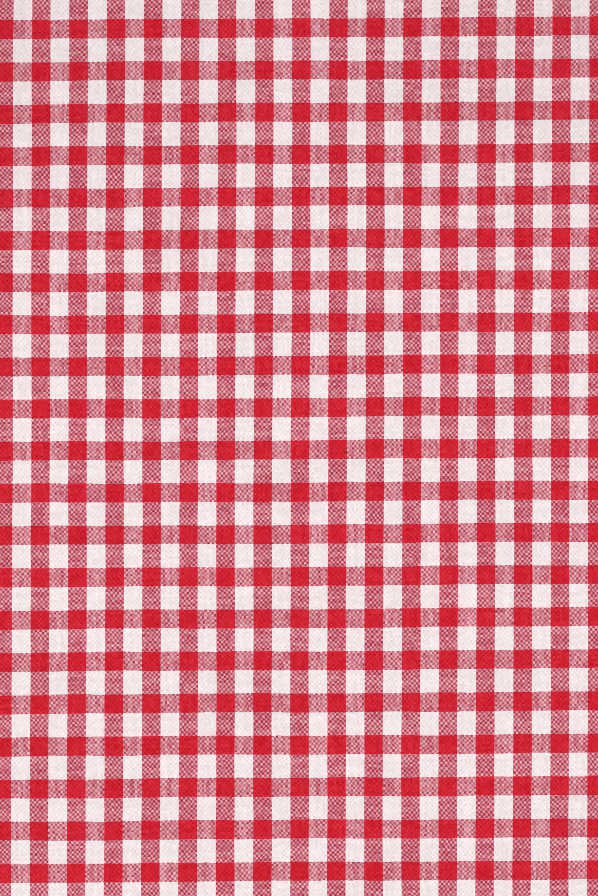
Reproduce this texture procedurally as a Shadertoy shader.

```glsl
float hash(vec2 p) {
    p = fract(p * vec2(0.1031, 0.1137));
    p += dot(p, p.yx + 33.3);
    return fract((p.x + p.y) * p.x * 7.3);
}

// Slow wander of a thread along its length
float wander(float along, float across) {
    return sin(along * 9.0 + across * 2.3) + 0.6 * sin(along * 23.0 - across * 5.1)
         + 0.4 * sin(along * 61.0 + across * 11.0);
}

// Coverage of a stripe centred on each whole number
float stripe(float x, float halfWidth, float soft) {
    return 1.0 - smoothstep(-soft, soft, abs(fract(x + 0.5) - 0.5) - halfWidth);
}

void mainImage(out vec4 fragColor, in vec2 fragCoord) {
    vec2 uv = fragCoord / iResolution.xy;
    vec2 pixel = vec2(16.1, 21.24) / iResolution.xy;

    // Check grid with a slight skew and uneven weaving
    vec2 cell = vec2((uv.x - 0.0674 - 0.004 * (uv.y - 0.5)) * 16.1,
                     (uv.y - 0.0273 - 0.004 * (uv.x - 0.5)) * 21.24);
    cell += 0.007 * vec2(wander(uv.y, uv.x * 4.0), wander(uv.x, uv.y * 4.0));

    // Plain weave: alternating warp and weft on top, unevenly packed
    vec2 thread = cell * vec2(16.0, 17.0);
    thread += 0.22 * sin(thread.yx * vec2(0.73, 0.61) + 1.7 * sin(thread * 0.37));
    vec2 id = floor(thread);
    float weave = sin(3.14159 * thread.x) * sin(3.14159 * thread.y);
    float grain = hash(id + 400.0) - 0.5;
    float warpTone = hash(vec2(id.x + 500.0, 17.0 + floor(uv.y * 19.0))) - 0.5;
    float weftTone = hash(vec2(41.0 + floor(uv.x * 13.0), id.y + 700.0)) - 0.5;

    // Dyed stripes in each direction, with crisp thread edges
    float warp = stripe(cell.x, 0.247 + 0.008 * warpTone, 0.55 * pixel.x);
    float weft = stripe(cell.y, 0.222 + 0.016 * weftTone, 0.55 * pixel.y);

    vec3 white = vec3(0.945, 0.895, 0.895) + (0.03 * weave + 0.045 * grain) * vec3(0.7, 1.0, 1.0);
    vec3 red = vec3(0.80, 0.14, 0.20) + 0.03 * weave + 0.05 * grain;
    vec3 darkMix = vec3(0.70, 0.22, 0.29);
    vec3 paleMix = vec3(0.88, 0.70, 0.73);

    // Where one direction is dyed, red and white threads alternate
    float warpBlend = clamp(0.45 + 0.52 * weave + 0.34 * grain + 0.2 * weftTone, 0.0, 1.0);
    float weftBlend = clamp(0.58 - 0.42 * weave + 0.36 * grain + 0.26 * warpTone, 0.0, 1.0);
    vec3 warpOnly = mix(darkMix, paleMix, warpBlend);
    vec3 weftOnly = mix(darkMix, paleMix, weftBlend);
    vec3 color = mix(mix(white, warpOnly, warp), mix(weftOnly, red, warp), weft);

    // Thicker and thinner threads, and gentle shading toward the top corners
    color += 0.025 * (warpTone + weftTone);
    color *= 1.01 - 0.04 * smoothstep(0.6, 1.0, uv.y) * (0.5 + 2.0 * pow(uv.x - 0.5, 2.0));

    fragColor = vec4(clamp(color, 0.0, 1.0), 1.0);
}
```
